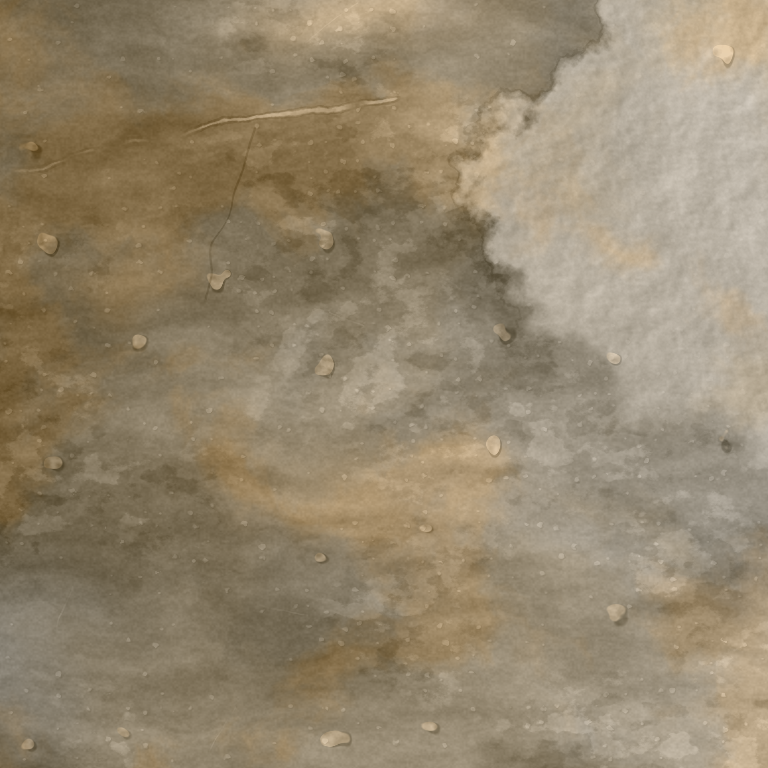
A WebGL 1 fragment shader for this texture:

```glsl
precision highp float;
uniform vec2 u_resolution;

float hash(vec2 p) {
  vec3 q = fract(vec3(p.xyx) * 0.1031);
  q += dot(q, q.yzx + 33.33);
  return fract((q.x + q.y) * q.z);
}

float noise(vec2 p) {
  vec2 i = floor(p), f = fract(p);
  f = f * f * (3.0 - 2.0 * f);
  return mix(mix(hash(i), hash(i + vec2(1, 0)), f.x),
             mix(hash(i + vec2(0, 1)), hash(i + vec2(1, 1)), f.x), f.y);
}

float fbm(vec2 p) {
  float sum = 0.0, amp = 0.5;
  for (int i = 0; i < 6; i++) {
    sum += amp * noise(p);
    p = mat2(0.96, 0.28, -0.28, 0.96) * p * 2.03 + 17.3;
    amp *= 0.54;
  }
  return sum / 1.06;
}

// Soft elliptical patch.
float patchAt(vec2 p, vec2 center, vec2 radius) {
  vec2 d = (p - center) / radius;
  return exp(-dot(d, d));
}

float segment(vec2 p, vec2 a, vec2 b) {
  vec2 d = b - a;
  return length(p - a - d * clamp(dot(p - a, d) / dot(d, d), 0.0, 1.0));
}

float stroke(float dist, float width) {
  return 1.0 - smoothstep(width * 0.4, width * 1.6, dist);
}

float plasterHeight(vec2 p) {
  return fbm(p * 13.0 + 4.0) + 0.45 * fbm(p * 42.0);
}

// Chips set in a jittered grid: x is the lit face, y the shadow.
vec2 chips(vec2 p, float cells, float density, float size) {
  vec2 id = floor(p * cells);
  vec2 center = 0.25 + 0.5 * vec2(hash(id + 3.1), hash(id + 71.7));
  vec2 d = (fract(p * cells) - center) / cells;
  float radius = size * (0.35 + 0.65 * hash(id + 19.9));
  float wobble = (noise(p * 0.9 / size) - 0.5) * radius * 1.5;
  float present = step(hash(id + 45.3), density);
  float face = 1.0 - smoothstep(-0.0012, 0.0012, length(d * vec2(0.9, 1.1)) + wobble - radius);
  float shade = 1.0 - smoothstep(-0.002, 0.002, length(d - radius * vec2(0.45, -0.3)) + wobble - radius);
  return present * vec2(face, shade * (1.0 - face));
}

void main() {
  vec2 p = gl_FragCoord.xy / u_resolution.y;
  vec2 warp = vec2(fbm(p * 5.0), fbm(p * 5.0 + 31.0)) - 0.5;
  vec2 w = p + warp * 0.16;

  // Worn ground: light grows to the right, clouds lie nearly flat.
  float clouds = fbm(w * vec2(4.0, 7.0) + 9.0) - 0.5;
  float streaks = fbm(p * vec2(14.0, 42.0) + warp * 3.0) - 0.5;
  float grain = noise(p * vec2(170.0, 260.0)) + noise(p * 390.0) - 1.0;
  float tone = 0.15 + 0.36 * p.x + 0.14 * p.x * (1.0 - p.y);
  tone += 0.75 * clouds + 0.38 * streaks + 0.09 * grain;

  // Broad stains and glows.
  tone -= 0.15 * patchAt(w, vec2(0.05, 0.78), vec2(0.3, 0.1));
  tone -= 0.22 * patchAt(w, vec2(0.38, 0.19), vec2(0.13, 0.08));
  tone -= 0.17 * patchAt(w, vec2(0.78, 0.18), vec2(0.12, 0.07));
  tone -= 0.16 * patchAt(w, vec2(0.68, 0.62), vec2(0.1, 0.05));
  tone += 0.48 * patchAt(w, vec2(0.45, 1.01), vec2(0.12, 0.06));
  tone += 0.25 * patchAt(w, vec2(0.59, 0.82), vec2(0.08, 0.08));
  tone += 0.28 * patchAt(w, vec2(1.0, 0.05), vec2(0.15, 0.2));
  tone += 0.14 * patchAt(w, vec2(0.12, 0.08), vec2(0.25, 0.13));

  // Dark pits and pale scuffs gather in patches.
  float wear = fbm(p * vec2(24.0, 34.0) + 50.0);
  float area = smoothstep(0.42, 0.65, fbm(p * 5.5 + 80.0));
  tone -= 0.16 * smoothstep(0.58, 0.7, wear) * area;
  tone += 0.18 * smoothstep(0.42, 0.32, wear) * area;

  // Branching crack and fine scratches.
  vec2 c = p + 0.022 * (vec2(noise(p * 22.0), fbm(p * 18.0 + 6.0)) - 0.5);
  float crack = min(segment(c, vec2(-0.02, 0.77), vec2(0.3, 0.84)),
                    segment(c, vec2(0.3, 0.84), vec2(0.52, 0.875)));
  float broken = smoothstep(0.3, 0.6, noise(p * 28.0));
  float bulge = 0.0014 + 0.002 * patchAt(p, vec2(0.42, 0.85), vec2(0.09, 0.06));
  tone += 0.38 * stroke(crack, bulge) * broken;
  tone -= 0.14 * stroke(abs(crack - 0.004), 0.0015) * broken;
  tone -= 0.16 * stroke(segment(c, vec2(0.33, 0.83), vec2(0.26, 0.61)), 0.0013);
  for (int i = 0; i < 9; i++) {
    float k = float(i);
    vec2 a = vec2(hash(vec2(k, 2.3)), hash(vec2(k, 8.9)));
    vec2 b = a + vec2(0.13, 0.09) * (vec2(hash(vec2(k, 5.1)), hash(vec2(k, 6.7))) - 0.2);
    tone += 0.14 * stroke(segment(p + warp * 0.03, a, b), 0.0009) * noise(p * 60.0);
  }

  // Rough plaster with side-lit relief.
  float edge = 0.66 + 0.09 * smoothstep(0.85, 1.0, p.y) + 2.0 * pow(max(0.68 - p.y, 0.0), 1.3);
  float cover = p.x - edge + 0.3 * warp.x + 0.14 * (fbm(p * 17.0) - 0.5);
  float softness = mix(0.07, 0.013, smoothstep(0.45, 0.7, p.y));
  float plaster = smoothstep(-softness, softness, cover);
  float relief = plasterHeight(p + vec2(0.003, -0.002)) - plasterHeight(p - vec2(0.003, -0.002));
  float coat = 0.9 + 0.35 * clouds + 0.9 * relief + 0.06 * grain;
  tone = mix(tone, coat, plaster * 0.93);
  tone -= 0.12 * stroke(abs(cover + softness), 0.004) * smoothstep(0.5, 0.65, p.y);

  // Chips and scattered grit.
  vec2 stones = chips(p + 0.02, 8.0, 0.3, 0.013);
  vec2 grit = chips(p, 46.0, 0.16 + 0.2 * area, 0.0032) * (1.0 - 0.7 * plaster);
  tone += stones.x * (0.2 + 0.4 * (noise(p * 130.0) - 0.5)) - 0.28 * stones.y;
  tone += 0.2 * grit.x - 0.12 * grit.y;

  // Tone ramp with ochre and cool grey tints.
  tone = clamp(tone, -0.22, 1.15);
  vec3 color = vec3(0.40, 0.35, 0.25) + vec3(0.39, 0.39, 0.41) * tone;
  float ochre = smoothstep(0.5, 0.68, fbm(w * 5.0 + 120.0));
  ochre += patchAt(w, vec2(0.5, 0.36), vec2(0.16, 0.06)) + patchAt(w, vec2(0.15, 0.63), vec2(0.07, 0.04));
  ochre += patchAt(w, vec2(0.45, 1.0), vec2(0.13, 0.06)) + 0.6 * stones.x;
  float cool = smoothstep(0.5, 0.68, fbm(w * 4.0 + 200.0)) * p.x;
  cool += 1.3 * patchAt(w, vec2(0.03, 0.13), vec2(0.09, 0.13)) + 0.5 * patchAt(w, vec2(0.95, 0.15), vec2(0.2, 0.2));
  color += vec3(0.05, 0.012, -0.035) * min(ochre, 1.3);
  color += vec3(-0.02, 0.0, 0.032) * min(cool, 1.3);
  gl_FragColor = vec4(color, 1.0);
}
```
